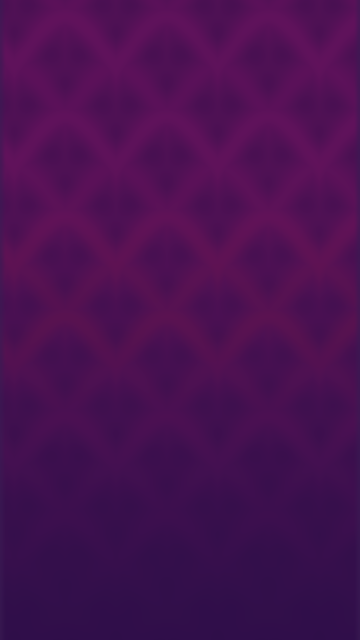
A Shadertoy shader for this pattern:

```glsl
// Sizes are in canvas widths; motif measures are in repeats.
const vec2 REPEAT = vec2(0.2824, 0.278);
const vec2 FIRST_APEX = vec2(0.181, 0.046);   // from the top left
const float ARCH_ROUNDNESS = 0.5;
const float BAND_WIDTH = 0.125;
const float BLOB_RADIUS = 0.13;
const float SECOND_LATTICE = 0.7;
const float BASE_TONE = 0.41;
const float BAND_TONE = 0.43;
const float BLOB_TONE = 0.23;
const float WEAR = 0.04;
const float EDGE_WIDTH = 0.018;
const vec3 LIGHT_PLUM = vec3(0.395, 0.071, 0.366);
const vec3 DARK_PLUM = vec3(0.262, 0.062, 0.312);
const vec3 FLOOR_INDIGO = vec3(0.180, 0.056, 0.286);
const vec3 EDGE_TINT = vec3(0.225, 0.105, 0.325);
const vec3 WARM_SHIFT = vec3(0.005, 0.003, -0.032);

float softSpot(vec2 offset, float radius) {
    return exp(-dot(offset, offset) / (radius * radius));
}

// Soft band along a rounded arch falling half a repeat to each side
float archBand(vec2 cell) {
    float t = 2.0 * abs(cell.x);
    float bend = sqrt(t * t + ARCH_ROUNDNESS * ARCH_ROUNDNESS);
    float span = sqrt(1.0 + ARCH_ROUNDNESS * ARCH_ROUNDNESS) - ARCH_ROUNDNESS;
    float drop = 0.5 * (bend - ARCH_ROUNDNESS) / span;
    float slope = t / (bend * span);
    float gap = fract(cell.y - drop + 0.5) - 0.5;
    float d = gap / sqrt(1.0 + slope * slope);
    return exp(-d * d / (BAND_WIDTH * BAND_WIDTH));
}

// Blurred dark ornament inside each arch: a pair above a single drop
float ornament(vec2 cell) {
    float pair = softSpot(vec2(abs(cell.x) - 0.14, cell.y - 0.38), BLOB_RADIUS);
    float drop = softSpot(cell - vec2(0.0, 0.68), BLOB_RADIUS);
    return pair + drop;
}

// Slow uneven fading across the cloth
float wear(vec2 p) {
    return 0.5 * sin(7.0 * p.x + 4.0 * p.y)
         + 0.3 * sin(13.0 * p.y - 9.0 * p.x + 1.7)
         + 0.2 * sin(23.0 * p.x + 17.0 * p.y + 0.6);
}

void mainImage(out vec4 fragColor, in vec2 fragCoord) {
    vec2 p = vec2(fragCoord.x, iResolution.y - fragCoord.y) / iResolution.x;
    float depth = 1.0 - fragCoord.y / iResolution.y;

    // Two lattices, the second fainter and shifted by half a repeat
    float band = 0.0;
    float blobs = 0.0;
    for (int i = 0; i < 2; i++) {
        vec2 q = (p - FIRST_APEX) / REPEAT + 0.5 * float(i);
        vec2 cell = vec2(fract(q.x + 0.5) - 0.5, fract(q.y));
        float strength = mix(1.0, SECOND_LATTICE, float(i));
        band = max(band, strength * archBand(cell));
        blobs += ornament(cell);
    }
    float tone = BASE_TONE + BAND_TONE * band - BLOB_TONE * blobs
               + WEAR * wear(p);

    // Both plums sink into the same indigo, so the relief fades out
    float sink = smoothstep(0.3, 1.1, depth);
    vec3 light = mix(LIGHT_PLUM, FLOOR_INDIGO, sink);
    vec3 dark = mix(DARK_PLUM, FLOOR_INDIGO, sink);
    vec3 color = mix(dark, light, clamp(tone, 0.0, 1.0));

    // Warmer bands around mid height
    float warmOffset = (depth - 0.47) / 0.14;
    color += WARM_SHIFT * exp(-warmOffset * warmOffset) * band;

    // Faint cool strip at both sides
    float side = min(p.x, 1.0 - p.x);
    color = mix(color, EDGE_TINT, 0.6 * (1.0 - smoothstep(0.0, EDGE_WIDTH, side)));

    fragColor = vec4(color, 1.0);
}
```
